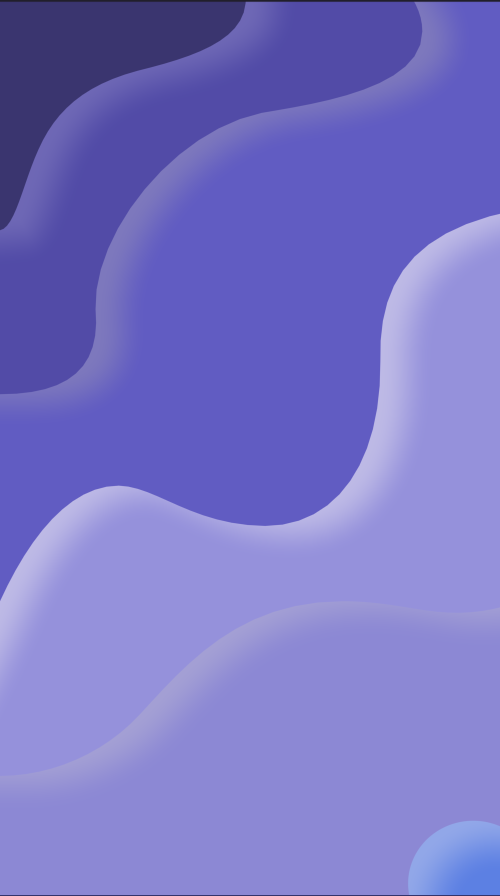
Give the GLSL for this background, as a Shadertoy shader.

```glsl
// Stacked wavy violet sheets with soft lit rims and a blue disc in the lower corner.

const int SPANS = 5;   // cubic spans per edge
const int STEPS = 12;  // straight pieces per span

// Sheet edges as chained cubic curves, running from right to left
const vec2 NIGHT_EDGE[16] = vec2[16](
    vec2(.293, 1.104), vec2(.289, 1.052), vec2(.276, 1.02), vec2(.275, .996),
    vec2(.271, .954), vec2(.215, .936), vec2(.154, .921),
    vec2(.094, .905), vec2(.062, .876), vec2(.043, .833),
    vec2(.026, .796), vec2(.017, .746), vec2(0., .743),
    vec2(-.03, .738), vec2(-.08, .738), vec2(-.13, .738));

const vec2 VIOLET_EDGE[16] = vec2[16](
    vec2(.417, 1.059), vec2(.449, 1.02), vec2(.473, .997), vec2(.473, .965),
    vec2(.473, .902), vec2(.358, .885), vec2(.293, .874),
    vec2(.195, .854), vec2(.104, .74), vec2(.107, .655),
    vec2(.113, .59), vec2(.078, .56), vec2(0., .56),
    vec2(-.03, .56), vec2(-.08, .56), vec2(-.13, .56));

const vec2 INDIGO_EDGE[16] = vec2[16](
    vec2(.612, .771), vec2(.469, .753), vec2(.423, .694), vec2(.426, .596),
    vec2(.427, .486), vec2(.378, .413), vec2(.297, .413),
    vec2(.215, .414), vec2(.176, .457), vec2(.133, .458),
    vec2(.078, .458), vec2(.033, .401), vec2(0., .329),
    vec2(-.026, .271), vec2(-.052, .219), vec2(-.08, .167));

const vec2 LILAC_EDGE[16] = vec2[16](
    vec2(.612, .342), vec2(.573, .323), vec2(.534, .31), vec2(.475, .319),
    vec2(.443, .324), vec2(.417, .329), vec2(.384, .329),
    vec2(.267, .329), vec2(.208, .258), vec2(.156, .202),
    vec2(.117, .16), vec2(.059, .134), vec2(0., .134),
    vec2(-.04, .134), vec2(-.08, .134), vec2(-.13, .134));

vec2 bezier(vec2 a, vec2 b, vec2 c, vec2 d, float t) {
    float s = 1. - t;
    return s * s * s * a + 3. * s * t * (s * b + t * c) + t * t * t * d;
}

// Signed distance to an edge, negative on the sheet above it
float edgeDistance(vec2 p, vec2 edge[16]) {
    float nearest = 1e3, side = 1.;
    vec2 a = edge[0];
    for (int i = 0; i < SPANS; i++) {
        for (int k = 1; k <= STEPS; k++) {
            vec2 b = bezier(edge[3 * i], edge[3 * i + 1], edge[3 * i + 2],
                            edge[3 * i + 3], float(k) / float(STEPS));
            vec2 ab = b - a, ap = p - a;
            vec2 gap = ap - ab * clamp(dot(ap, ab) / dot(ab, ab), 0., 1.);
            nearest = min(nearest, dot(gap, gap));
            // A downward ray changes side at each crossing
            if ((p.x < a.x) != (p.x < b.x) && ap.y > ab.y * ap.x / ab.x) side = -side;
            a = b;
        }
    }
    return side * sqrt(nearest);
}

// Cast a pale offset glow on what lies below, then lay the sheet over it
vec3 addSheet(vec3 below, vec2 p, vec2 edge[16], vec3 sheet, vec3 glow, float pixel) {
    float halo = smoothstep(.028, -.028, edgeDistance(p - vec2(.03, -.01), edge));
    float cover = smoothstep(.7 * pixel, -.7 * pixel, edgeDistance(p, edge));
    return mix(mix(below, glow, halo), sheet, cover);
}

void mainImage(out vec4 fragColor, in vec2 fragCoord) {
    vec2 p = fragCoord / iResolution.xy * vec2(.56, 1.);
    float pixel = 1. / iResolution.y;

    // Sheets, from the lowest to the topmost
    vec3 color = vec3(.55, .535, .83);
    color = addSheet(color, p, LILAC_EDGE, vec3(.585, .57, .86), vec3(.64, .625, .83), pixel);
    color = addSheet(color, p, INDIGO_EDGE, vec3(.38, .36, .76), vec3(.74, .725, .9), pixel);
    color = addSheet(color, p, VIOLET_EDGE, vec3(.32, .295, .655), vec3(.49, .47, .74), pixel);
    color = addSheet(color, p, NIGHT_EDGE, vec3(.227, .207, .435), vec3(.43, .405, .71), pixel);

    // Blue disc with a lighter rim
    vec2 q = (p - vec2(.53, .014)) * vec2(.96, 1.);
    float core = smoothstep(.035, -.03, length(q - vec2(.025, -.025)) - .066);
    vec3 disc = mix(vec3(.57, .655, .91), vec3(.36, .5, .89), core);
    color = mix(color, disc, smoothstep(.7 * pixel, -.7 * pixel, length(q) - .07));

    // Thin dark lines along the top and bottom
    color = mix(color, vec3(.13, .12, .17), smoothstep(.997, .999, p.y));
    color = mix(color, vec3(.2, .2, .42), smoothstep(.0016, .0005, p.y));

    fragColor = vec4(color, 1.);
}
```
